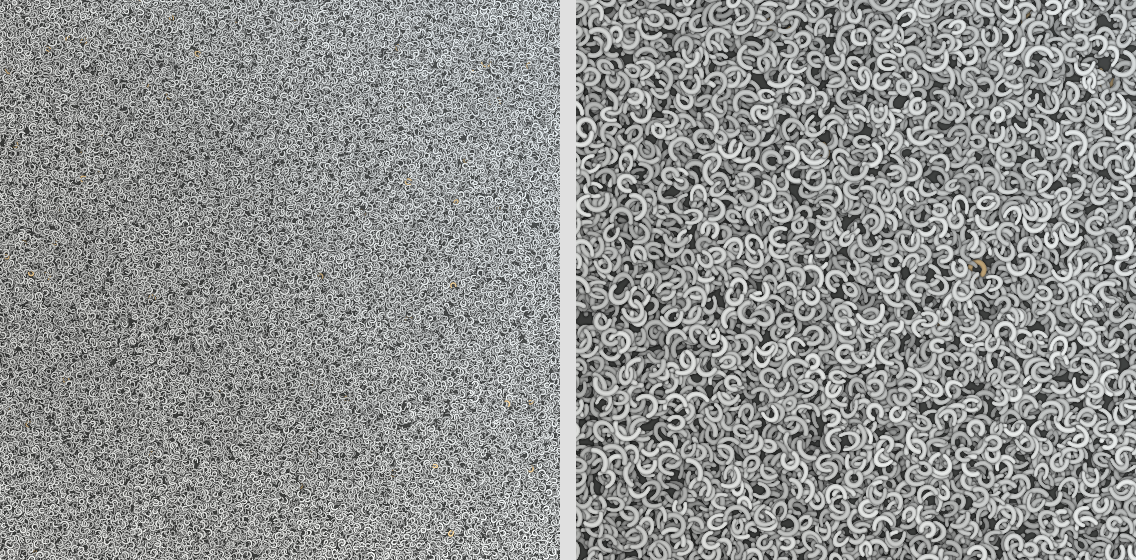
Left, the full canvas; right, a detail of the centre.
Reproduce this texture procedurally as a WebGL 2 fragment shader.

```glsl
#version 300 es
precision highp float;
// A mat of curled grey vinyl strands, seen from above in soft daylight.
// Stacked layers of jittered cells each hold one bent arc; every arc casts
// a soft shadow on those below, over a dark base seen through the gaps.

#define LAYERS 5
#define GRID 82.0            // cells across the canvas
#define STRAND 0.128         // strand half width, in cells
#define SHADOW_REACH 0.17    // shadow falloff, in cells
#define SHADOW_DEPTH 0.40
#define EDGE_DARKENING 0.24
#define BASE_TONE 0.23
#define LOW_TONE 0.57
#define HIGH_TONE 0.86
#define HAZE 0.14            // washed-out light at upper right
#define FLECK_RATE 0.0012    // share of straw-coloured strands

uniform vec2 u_resolution;
out vec4 fragColor;

vec4 hash4(vec3 p) {
    vec4 h = fract(p.xyzx * vec4(0.1031, 0.1030, 0.0973, 0.1099));
    h += dot(h, h.wzxy + 33.33);
    return fract((h.xxyz + h.yzzw) * h.zywx);
}

float valueNoise(vec2 p) {
    vec2 i = floor(p), f = fract(p);
    f = f * f * (3.0 - 2.0 * f);
    float a = hash4(vec3(i, 71.0)).x;
    float b = hash4(vec3(i + vec2(1, 0), 71.0)).x;
    float c = hash4(vec3(i + vec2(0, 1), 71.0)).x;
    float d = hash4(vec3(i + vec2(1, 1), 71.0)).x;
    return mix(mix(a, b, f.x), mix(c, d, f.x), f.y);
}

mat2 rotation(float angle) {
    float c = cos(angle), s = sin(angle);
    return mat2(c, s, -s, c);
}

// Distance to the centre line of an arc that opens downward
float arcDistance(vec2 p, float radius, float halfSpan) {
    p.x = abs(p.x);
    vec2 tip = vec2(sin(halfSpan), cos(halfSpan));
    return tip.y * p.x > tip.x * p.y ? length(p - tip * radius)
                                     : abs(length(p) - radius);
}

// Lays one layer of strands over the colour below it
vec3 layStrands(vec3 below, vec2 uv, float layer, float pixel) {
    vec2 p = rotation(layer * 1.13) * uv * GRID + layer * 17.3 + 200.0;
    vec2 home = floor(p);
    float height = layer / float(LAYERS - 1);
    vec3 color = below;

    for (int y = -1; y <= 1; y++)
    for (int x = -1; x <= 1; x++) {
        vec2 cell = home + vec2(x, y);
        vec4 place = hash4(vec3(cell, layer + 3.0));
        vec4 form = hash4(vec3(cell, layer + 29.0));

        // Bend: from tight curls to long, open bows
        vec2 q = rotation(place.z * 6.2832) * (p - cell - place.xy);
        q.x *= 1.0 + 0.5 * form.x;
        float radius = mix(0.30, 0.74, form.y);
        float halfSpan = mix(2.6, 0.9, form.y) + 0.7 * (form.z - 0.5);
        float d = arcDistance(q, radius, halfSpan);

        // Soft contact shadow, then the rounded strand itself
        float gap = max(d - STRAND, 0.0) / SHADOW_REACH;
        color *= 1.0 - SHADOW_DEPTH * pow(max(1.0 - gap, 0.0), 2.0);

        float tone = mix(LOW_TONE, HIGH_TONE, height) + 0.16 * (form.w - 0.5);
        float across = min(d / STRAND, 1.0);
        tone *= 1.0 - EDGE_DARKENING * across * across;
        vec3 tint = place.w < FLECK_RATE ? vec3(1.08, 0.92, 0.66)
                                         : vec3(0.992, 1.002, 1.0);
        float cover = smoothstep(0.5, -0.5, (d - STRAND) / pixel);
        color = mix(color, tone * tint, cover);
    }
    return color;
}

void main() {
    vec2 uv = gl_FragCoord.xy / u_resolution.y;
    float pixel = GRID / u_resolution.y;

    vec3 color = BASE_TONE * vec3(0.98, 1.01, 0.99);
    for (int i = 0; i < LAYERS; i++)
        color = layStrands(color, uv, float(i), pixel);

    // Broad daylight gradient, dimmest left of centre, with faint soiling
    float away = length((uv - vec2(0.22, 0.5)) * vec2(0.95, 0.85));
    float soil = 0.6 * valueNoise(uv * 7.0) + 0.4 * valueNoise(uv * 19.0 + 5.0);
    color *= 0.95 + 0.13 * smoothstep(0.1, 0.85, away) + 0.08 * (soil - 0.5);

    // Cool haze toward the upper right, slight warmth in the dim part
    float cool = smoothstep(0.4, 1.7, uv.x + 0.7 * uv.y);
    color = mix(color, vec3(0.68, 0.70, 0.71), HAZE * cool);
    color *= mix(vec3(1.006, 1.0, 0.988), vec3(0.985, 1.003, 1.018), cool);

    fragColor = vec4(clamp(color, 0.0, 1.0), 1.0);
}
```
